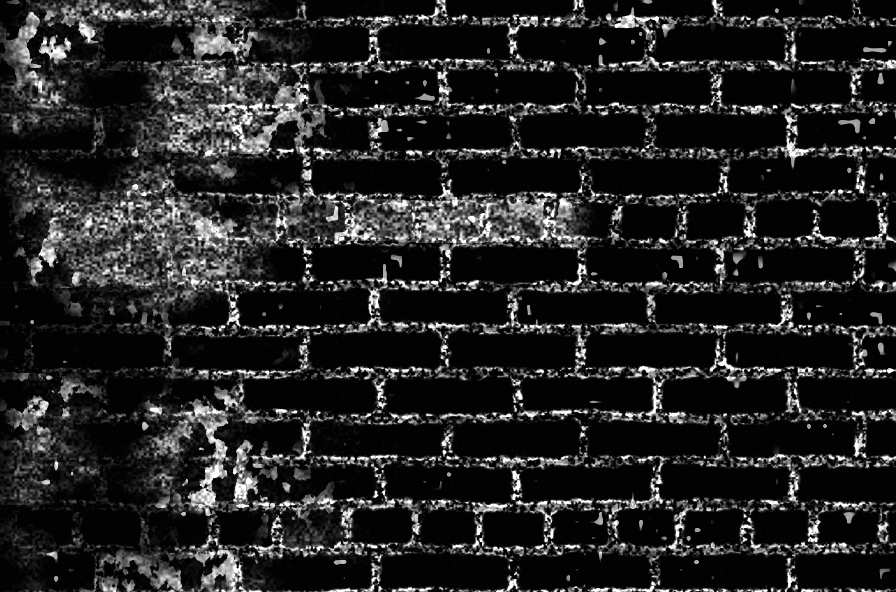
Write a Shadertoy shader that draws this texture.

```glsl
const vec2 WALL_SIZE = vec2(20.34, 13.457);  // measured in course heights
const float TOP_OFFSET = 0.497;
const float STRETCHER = 3.14;
const float HEADER = 1.52;
const float JOINT = 0.085;                   // half the mortar thickness

float hash(vec2 p) {
    vec3 q = fract(p.xyx * vec3(0.1031, 0.1030, 0.0973));
    q += dot(q, q.yzx + 33.33);
    return fract((q.x + q.y) * q.z);
}

float noise(vec2 p) {
    vec2 i = floor(p), f = fract(p);
    f = f * f * (3.0 - 2.0 * f);
    float low = mix(hash(i), hash(i + vec2(1, 0)), f.x);
    float high = mix(hash(i + vec2(0, 1)), hash(i + vec2(1, 1)), f.x);
    return mix(low, high, f.y);
}

float fbm(vec2 p) {
    float sum = 0.0, amp = 0.533;
    for (int i = 0; i < 4; i++) {
        sum += amp * noise(p);
        p = mat2(1.6, 1.2, -1.2, 1.6) * p + 17.3;
        amp *= 0.5;
    }
    return sum;
}

float roundedBox(vec2 p, vec2 halfSize, float radius) {
    vec2 q = abs(p) - halfSize + radius;
    return length(max(q, 0.0)) + min(max(q.x, q.y), 0.0) - radius;
}

// Running bond with a header course every seventh row; y runs downward.
void brickCell(vec2 p, out vec2 id, out vec2 local, out vec2 halfSize) {
    float row = floor(p.y);
    bool isHeader = mod(row, 7.0) == 5.0;
    float width = isHeader ? HEADER : STRETCHER;
    float shift = isHeader ? 6.384 : (mod(row, 2.0) == 1.0 ? 5.377 : 6.914);
    float x = (p.x - shift) / width + 0.05 * (hash(vec2(row, 4.0)) - 0.5);
    id = vec2(floor(x), row);
    local = vec2((fract(x) - 0.5) * width, fract(p.y) - 0.5);
    halfSize = 0.5 * vec2(width, 1.0) - JOINT;
}

// Grainy mortar with a bright ragged rim, strongest below each brick.
float mortarLight(vec2 p, vec2 local, vec2 halfSize, float d, float soft) {
    float grain = noise(p * 13.0) * 0.6 + noise(p * 25.0 + 9.0) * 0.4;
    float body = smoothstep(-soft, soft, d);
    float rim = exp(-pow(d / 0.04, 2.0));
    float under = mix(0.45, 1.0, smoothstep(-0.25, 0.25, local.y));
    float upright = smoothstep(-0.05, 0.04, abs(local.x) - halfSize.x)
                  * (1.0 - smoothstep(0.3, 0.45, abs(local.y)));
    float crumbs = smoothstep(0.3, 0.8, grain);
    float patchy = smoothstep(0.25, 0.65, fbm(p * 1.7 + 40.0));
    return body * crumbs * (0.4 + 0.3 * upright + 0.2 * patchy)
         + rim * under * smoothstep(0.2, 0.75, grain) * mix(0.4, 0.95, patchy);
}

// Old paint: soft streaked dust in some places, hard flakes in others.
float paintLight(vec2 p, float cover) {
    float dust = fbm(p * vec2(2.5, 6.0) + 5.0) * noise(p * 17.0);
    float flakeField = fbm(p * vec2(4.0, 3.2) + 71.0);
    float flakes = smoothstep(0.56, 0.64, flakeField + 0.16 * (cover - 0.5));
    flakes *= mix(0.45, 1.0, noise(p * 15.0 + 3.0));
    float kind = smoothstep(0.4, 0.6, noise(p * vec2(0.4, 0.7) + 23.0));
    return cover * mix(dust * 1.5, flakes * 0.95 + dust * 0.25, kind);
}

void mainImage(out vec4 fragColor, in vec2 fragCoord) {
    vec2 uv = fragCoord / iResolution.xy;
    vec2 p = vec2(uv.x, 1.0 - uv.y) * WALL_SIZE + vec2(0.0, TOP_OFFSET);
    float soft = max(0.025, 0.7 * WALL_SIZE.x / iResolution.x);

    // Uneven courses and chipped brick outlines
    vec2 sway = vec2(noise(p * 0.8), noise(p * 0.6 + 31.0)) - 0.5;
    vec2 warped = p + 0.12 * sway;
    vec2 id, local, halfSize;
    brickCell(warped, id, local, halfSize);
    float d = roundedBox(local, halfSize, 0.14);
    d += 0.14 * (fbm(p * 3.5) - 0.5) + 0.04 * (noise(p * 12.0) - 0.5);

    // Mortar sinks into shadow toward the left
    float lit = smoothstep(0.08, 0.38, uv.x + 0.25 * (fbm(p * 0.6 + 8.0) - 0.5));
    float light = mortarLight(p, local, halfSize, d, soft) * mix(0.28, 1.0, lit);

    // Paint clings to the left side and to one header band
    float left = 1.0 - smoothstep(0.25, 0.48, uv.x);
    float streak = exp(-pow((uv.x - 0.2) / 0.07, 2.0));
    float field = fbm(p * vec2(0.4, 0.8) + 12.0) + 0.35 * (hash(id + 50.0) - 0.5);
    float cover = left * smoothstep(0.36, 0.72, field + 0.09 * streak);
    float band = smoothstep(0.37, 0.40, uv.x) * (1.0 - smoothstep(0.63, 0.67, uv.x));
    cover = max(cover, id.y == 5.0 ? band : 0.0);
    float face = mix(0.5, 1.0, 1.0 - smoothstep(-0.06, 0.03, d));
    light += paintLight(p, cover) * face;

    // Sparse chips and faint grain on the dark faces
    float chips = smoothstep(0.83, 0.9, noise(p * 5.5 + 61.0))
                * smoothstep(0.6, 0.75, noise(p * 0.9 + 14.0));
    light += 0.6 * chips + 0.07 * pow(noise(p * 19.0), 3.0);

    light *= mix(0.3, 1.0, smoothstep(0.0, 0.04, uv.x));
    light = smoothstep(0.03, 1.0, light) * 0.35 + max(light - 0.04, 0.0) * 0.7;
    fragColor = vec4(vec3(clamp(light + 0.008, 0.0, 1.0)), 1.0);
}
```
